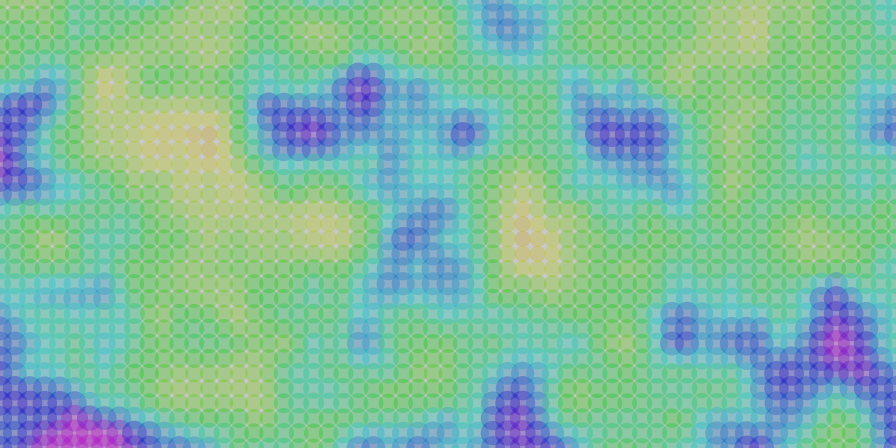
A Shadertoy shader for this pattern:

```glsl
#define ROWS 30.0        // discs down the canvas, twice as many across
#define OPACITY 0.302    // tint laid down by each disc
#define BRIGHTNESS 0.784 // shared by the ground and the pure hues
#define RADIUS_MIN 0.46  // in cells, at hue zero
#define RADIUS_GROWTH 0.55
#define HUE_MEAN 0.440
#define HUE_SPREAD 0.150
#define HUE_SKEW 0.014
#define PATCH_SIZE 7.0   // cells per step of the coarsest noise
#define OCTAVES 3
#define SEED 3.7

float hash(vec2 p) {
    return fract(sin(dot(p, vec2(127.1, 311.7)) + SEED) * 43758.547);
}

// Square-lattice noise, centered on zero
float valueNoise(vec2 p) {
    vec2 corner = floor(p);
    vec2 blend = smoothstep(0.0, 1.0, p - corner);
    float bottom = mix(hash(corner), hash(corner + vec2(1, 0)), blend.x);
    float top = mix(hash(corner + vec2(0, 1)), hash(corner + vec2(1, 1)), blend.x);
    return mix(bottom, top, blend.y) - 0.5;
}

// Octaves scaled to unit variance; one octave has a variance near 0.046
float patches(vec2 p) {
    float sum = 0.0, power = 0.0, amplitude = 1.0;
    p /= PATCH_SIZE;
    for (int i = 0; i < OCTAVES; i++) {
        sum += amplitude * valueNoise(p);
        power += 0.046 * amplitude * amplitude;
        amplitude *= 0.5;
        p = p * 2.0 + vec2(17.0, 43.0);
    }
    return sum * inversesqrt(power);
}

float discHue(vec2 center) {
    float n = patches(center);
    return clamp(HUE_MEAN + HUE_SPREAD * n + HUE_SKEW * n * n, 0.06, 0.81);
}

vec3 pureHue(float hue) {
    vec3 ramp = abs(fract(hue + vec3(0.0, 2.0, 1.0) / 3.0) * 6.0 - 3.0);
    return clamp(ramp - 1.0, 0.0, 1.0);
}

void mainImage(out vec4 fragColor, in vec2 fragCoord) {
    float pixel = ROWS / iResolution.y;
    vec2 p = fragCoord * pixel;
    vec2 cell = floor(p);
    vec3 color = vec3(BRIGHTNESS);

    // Radii stay below one cell, so only the four nearest corners reach here;
    // columns are painted left to right, each from the top down
    for (int x = 0; x <= 1; x++) {
        for (int y = 1; y >= 0; y--) {
            vec2 center = cell + vec2(x, y);
            float hue = discHue(center);
            float radius = RADIUS_MIN + RADIUS_GROWTH * hue;
            float edge = length(p - center) - radius;
            float cover = clamp(0.5 - edge / pixel, 0.0, 1.0);
            color = mix(color, BRIGHTNESS * pureHue(hue), OPACITY * cover);
        }
    }
    fragColor = vec4(color, 1.0);
}
```
